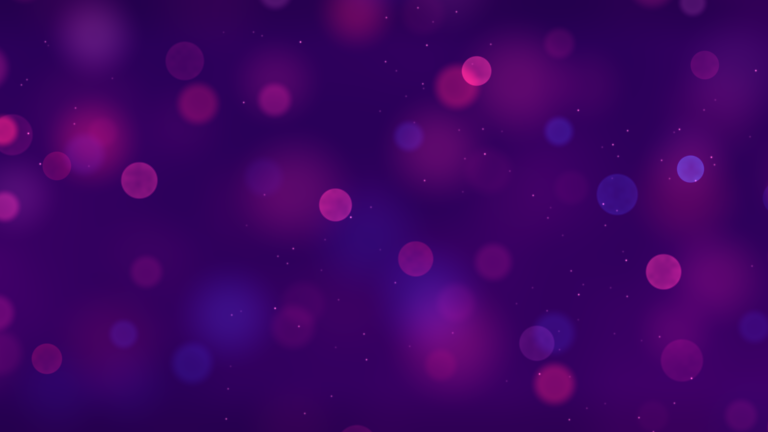
Write a Shadertoy shader that draws this background.

```glsl
// Soft pink and violet bokeh lights with fine dust over a deep purple haze.

// Integer hash: three random values in 0..1 for a cell and a seed.
vec3 hash3(vec2 cell, int seed) {
    uvec3 v = uvec3(ivec3(ivec2(cell), seed));
    v = v * 1664525u + 1013904223u;
    v.x += v.y * v.z; v.y += v.z * v.x; v.z += v.x * v.y;
    v ^= v >> 16u;
    v.x += v.y * v.z; v.y += v.z * v.x; v.z += v.x * v.y;
    return vec3(v >> 8u) / float(1u << 24u);
}

float valueNoise(vec2 p, int seed) {
    vec2 cell = floor(p), f = fract(p);
    f = f * f * (3.0 - 2.0 * f);
    float low  = mix(hash3(cell, seed).x, hash3(cell + vec2(1, 0), seed).x, f.x);
    float high = mix(hash3(cell + vec2(0, 1), seed).x, hash3(cell + vec2(1, 1), seed).x, f.x);
    return mix(low, high, f.y);
}

float cloud(vec2 p, int seed) {
    return 0.65 * valueNoise(p, seed) + 0.35 * valueNoise(p * 2.1 + 7.3, seed + 1);
}

// Light added by one lamp: mostly pink, some red, blue and lilac.
vec3 lampTint(float pick) {
    const vec3 pink  = vec3(0.46, 0.13, 0.18);
    const vec3 red   = vec3(0.60, 0.12, 0.12);
    const vec3 blue  = vec3(0.07, 0.20, 0.34);
    const vec3 lilac = vec3(0.46, 0.36, 0.34);
    vec3 tint = mix(pink, red, step(0.60, pick));
    tint = mix(tint, blue, step(0.74, pick));
    return mix(tint, lilac, step(0.88, pick));
}

// Disc with a slightly brighter rim; blur is a fraction of the radius.
float lampDisc(float dist, float radius, float blur, float pixel) {
    float edge = max(radius * blur, pixel);
    float fill = 1.0 - smoothstep(radius - edge, radius + edge, dist);
    float rim = min(dist / radius, 1.0);
    return fill * mix(1.0, 0.78 + 0.22 * rim * rim, 1.0 - blur);
}

// Lamps scattered on a jittered grid; ranges hold minimum and maximum.
vec3 lampLayer(vec2 p, float size, float density, vec2 radii, vec2 levels,
               float blur, float pixel, int seed) {
    vec3 light = vec3(0.0);
    vec2 home = floor(p / size);
    for (int y = -1; y <= 1; y++)
    for (int x = -1; x <= 1; x++) {
        vec2 cell = home + vec2(x, y);
        vec3 place = hash3(cell, seed);
        vec3 look = hash3(cell, seed + 1);
        float dist = length(p - (cell + place.xy) * size);
        float radius = mix(radii.x, radii.y, look.x);
        float level = mix(levels.x, levels.y, look.y * look.y);
        level *= step(place.z, density) * lampDisc(dist, radius, blur, pixel);
        light += lampTint(look.z) * level * vec3(1.0, mix(0.3, 1.0, level), 1.0);
    }
    return light;
}

// Tiny glints, denser where the cloud is bright.
float dust(vec2 p, float size, float radius, int seed) {
    float glow = 0.0;
    vec2 home = floor(p / size);
    for (int y = -1; y <= 1; y++)
    for (int x = -1; x <= 1; x++) {
        vec2 cell = home + vec2(x, y);
        vec3 place = hash3(cell, seed);
        float level = hash3(cell, seed + 1).x;
        vec2 offset = (p - (cell + place.xy) * size) / radius;
        float density = 0.45 * smoothstep(0.3, 0.8, cloud(cell * size * 3.0, seed + 2));
        glow += step(place.z, density) * mix(0.15, 1.0, level * level)
              * exp(-dot(offset, offset));
    }
    return glow;
}

void mainImage(out vec4 fragColor, in vec2 fragCoord) {
    vec2 p = fragCoord / iResolution.y;
    float pixel = 1.0 / iResolution.y;

    // Deep purple ground with broad violet clouds
    float haze = cloud(p * 3.2, 11);
    vec3 color = vec3(0.16, 0.0, 0.345) + vec3(0.11, 0.0, 0.075) * haze * haze;

    // Far glows, middle lamps, then crisp near lamps
    color += lampLayer(p, 0.20, 0.72, vec2(0.05, 0.095), vec2(0.06, 0.50), 0.85, pixel, 21);
    color += lampLayer(p, 0.17, 0.48, vec2(0.028, 0.05), vec2(0.10, 0.75), 0.35, pixel, 31);
    float mottle = 0.88 + 0.24 * valueNoise(p * 75.0, 51);
    color += mottle * lampLayer(p, 0.21, 0.32, vec2(0.03, 0.05), vec2(0.25, 1.0), 0.07, pixel, 41);

    // Dust and a gentle darkening at the top and bottom
    color += vec3(0.65, 0.32, 0.40) * dust(p, 0.05, 0.0024, 61);
    float rise = abs(2.0 * p.y - 1.0);
    color *= 1.0 - 0.12 * smoothstep(0.75, 1.0, rise);

    fragColor = vec4(min(color, 1.0), 1.0);
}
```
